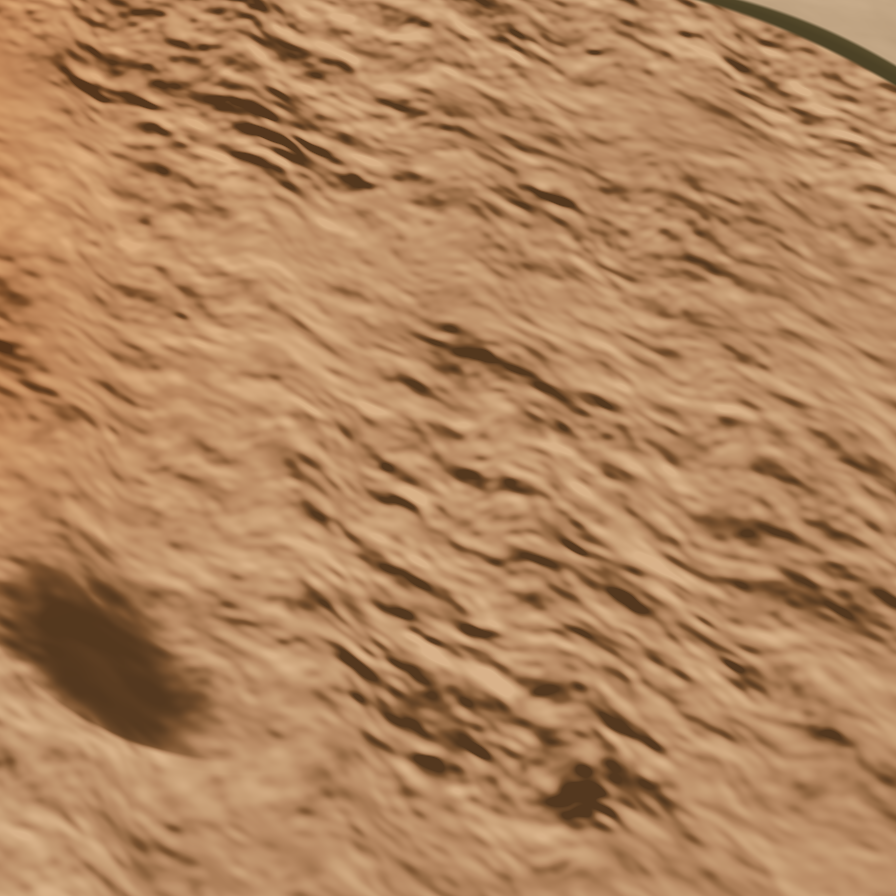
Give the GLSL for this texture, as a WebGL 1 fragment shader.

```glsl
precision highp float;
uniform vec2 u_resolution;

const vec3 SHADOW = vec3(0.33, 0.22, 0.12);
const vec3 UMBER = vec3(0.49, 0.33, 0.19);
const vec3 CLAY = vec3(0.59, 0.42, 0.27);
const vec3 OCHRE = vec3(0.67, 0.49, 0.34);
const vec3 SAND = vec3(0.73, 0.55, 0.40);
const vec3 PALE = vec3(0.78, 0.62, 0.46);
const vec3 GLINT = vec3(0.85, 0.70, 0.54);
const vec3 TWIG = vec3(0.30, 0.26, 0.15);
const vec3 FAR_GROUND = vec3(0.76, 0.65, 0.52);

const vec2 ALONG = vec2(0.84, -0.543);   // direction of the streaks
const vec2 ACROSS = vec2(0.543, 0.84);
const float STRETCH = 2.1;
const vec2 LIGHT_STEP = vec2(0.0025, 0.0065);
const float HEIGHT_TONE = 1.6;
const float RELIEF_TONE = 2.6;
const float BASE_TONE = 0.42;
const vec2 HOLE_CENTER = vec2(0.27, 0.50);
const float HOLE_RADIUS = 0.353;

vec2 hash2(vec2 p) {
  vec2 s = vec2(dot(p, vec2(127.1, 311.7)), dot(p, vec2(269.5, 183.3)));
  return fract(sin(s) * 43758.545);
}

// Cellular noise: one soft bump or dent per cell, about -1 to 1
float grains(vec2 p) {
  vec2 cell = floor(p);
  float sum = 0.0;
  for (int j = -1; j <= 1; j++) {
    for (int i = -1; i <= 1; i++) {
      vec2 id = cell + vec2(float(i), float(j));
      vec2 d = p - id - hash2(id);
      float k = max(0.0, 1.0 - dot(d, d));
      sum += k * k * k * (2.0 * hash2(id + 37.3).x - 1.0);
    }
  }
  return sum;
}

// Streak coordinates, with larger features near the bottom
vec2 streakSpace(vec2 p) {
  p /= 1.25 - 0.4 * p.y;
  p += 0.010 * sin(p.yx * vec2(19.0, 23.0) + vec2(1.0, 4.0));
  p += 0.004 * sin(p.yx * vec2(67.0, 53.0) + vec2(2.0, 0.5));
  return vec2(dot(p, ALONG) / STRETCH, dot(p, ACROSS));
}

float groundHeight(vec2 p, float rough) {
  vec2 q = streakSpace(p);
  float coarse = 0.50 * grains(q * 10.0 + 3.7);
  float clods = 0.50 * grains(q * 25.0 + 11.3);
  float strokes = 0.62 * grains(q * 52.0 + 23.9);
  float crumbs = 0.28 * grains(q * vec2(120.0, 98.0) + 5.1);
  return coarse + rough * (clods + strokes + crumbs);
}

// Soft elongated spot in the streak direction, 1 at its centre
float hollow(vec2 p, vec2 center, vec2 size) {
  vec2 d = p - center;
  d = vec2(dot(d, ALONG), dot(d, ACROSS)) / size;
  return exp(-dot(d, d));
}

float ramp(float a, float b, float t) {
  return clamp((t - a) / (b - a), 0.0, 1.0);
}

vec3 soilColor(float t) {
  vec3 c = mix(SHADOW, UMBER, ramp(-2.1, -1.25, t));
  c = mix(c, CLAY, ramp(-1.25, -0.79, t));
  c = mix(c, OCHRE, ramp(-0.79, -0.32, t));
  c = mix(c, SAND, ramp(-0.32, 0.28, t));
  c = mix(c, PALE, ramp(0.28, 1.13, t));
  return mix(c, GLINT, ramp(1.13, 2.5, t));
}

void main() {
  vec2 uv = gl_FragCoord.xy / u_resolution;
  float soft = 1.5 / min(u_resolution.x, u_resolution.y) + 0.001;

  // Rough ground with hollows, lit from above
  float patches = grains(streakSpace(uv) * 6.0 + 51.0);
  float pits = hollow(uv, vec2(0.54, 0.60), vec2(0.085, 0.022))
             + hollow(uv, vec2(0.85, 0.90), vec2(0.065, 0.028))
             + 0.7 * hollow(uv, vec2(0.34, 0.82), vec2(0.10, 0.03))
             + hollow(uv, vec2(0.60, 0.15), vec2(0.21, 0.06))
             + 0.8 * hollow(uv, vec2(0.90, 0.20), vec2(0.14, 0.018));
  float rough = mix(0.5, 1.2, smoothstep(-0.5, 0.5, patches))
              + 0.35 * min(pits, 1.0) - 0.2 * smoothstep(0.5, 1.0, uv.y);
  float h = groundHeight(uv, rough);
  float relief = h - groundHeight(uv + LIGHT_STEP, rough);
  float tone = BASE_TONE + HEIGHT_TONE * h + RELIEF_TONE * relief;
  tone -= 0.95 * pits + 0.25 * patches + 0.35 * (1.0 - uv.y);
  tone -= 1.3 * exp(-dot((uv - vec2(0.0, 0.61)) / vec2(0.04, 0.11),
                         (uv - vec2(0.0, 0.61)) / vec2(0.04, 0.11)));

  // Hole: crisp lower rim, shadow fading out at the upper right
  float depth = HOLE_RADIUS - length(uv - HOLE_CENTER) + 0.006 * patches;
  vec2 s = uv - vec2(0.115, 0.255);
  s = vec2(dot(s, vec2(0.61, -0.79)) / 0.20, dot(s, vec2(0.79, 0.61)) / 0.10);
  float shade = 1.0 - smoothstep(0.35, 1.15, length(s) + 0.12 * h);
  float nearHole = 1.0 - smoothstep(0.25, 0.36, uv.x);
  tone += 0.9 * nearHole * exp(-abs(depth + 0.012) / 0.018);
  float inside = smoothstep(-soft, soft * 2.0, depth);
  tone = mix(tone, -2.1 + 0.2 * h, shade * inside);

  vec3 color = soilColor(tone);
  float warmth = exp(-uv.x * 5.0) * smoothstep(0.2, 0.6, uv.y);
  color *= mix(vec3(1.0), vec3(1.03, 0.95, 0.86), warmth);

  // Twig and the smooth ground behind it
  float t = (uv.x - 0.78) / 0.22;
  float above = uv.y - (1.005 - 0.05 * t - 0.04 * t * t);
  float width = 0.005 + 0.005 * clamp(t, 0.0, 1.0) + 0.003 * patches;
  float corner = smoothstep(0.74, 0.79, uv.x);
  color = mix(color, FAR_GROUND + 0.02 * h, corner * smoothstep(0.0, 0.006, above));
  float twig = 1.0 - smoothstep(width - soft, width + soft, abs(above));
  color = mix(color, TWIG * (1.0 + 12.0 * max(above, 0.0)), twig * corner);

  gl_FragColor = vec4(color, 1.0);
}
```
